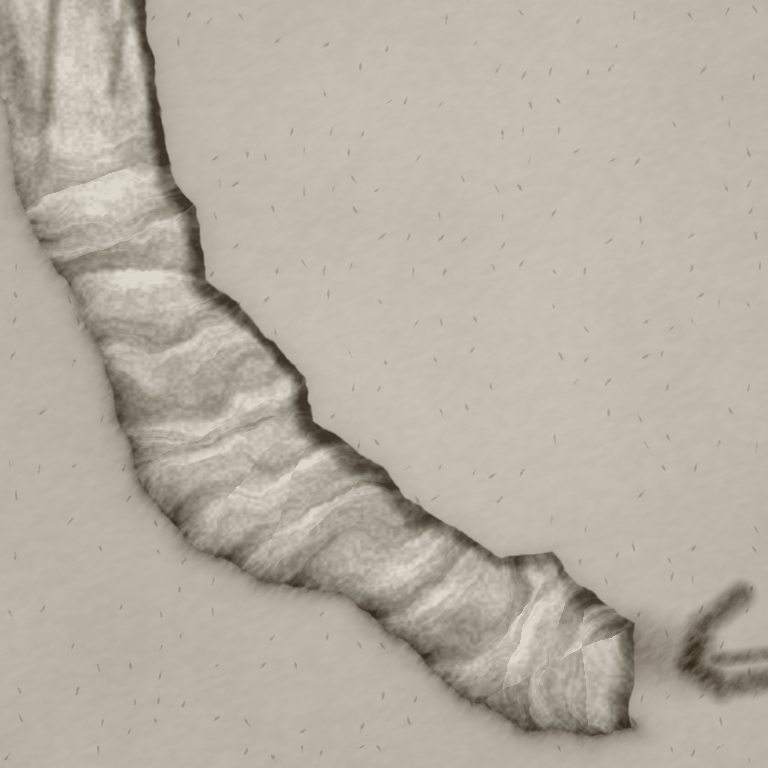
Reproduce this texture procedurally as a three.js fragment shader.

```glsl
// A wrinkled, carved band sweeping down across pale plaster, with a small curl at lower right.
// Two edge chains give a signed outline plus along/across coordinates; ribs, noise streaks
// and edge shadows add up to a single tone that a warm sepia ramp turns into colour.
varying vec2 vUv;

const int N = 16;
const vec3 INK = vec3(0.21, 0.18, 0.125);
const vec3 PLASTER = vec3(0.77, 0.75, 0.70);

float hash(vec2 p) {
  vec3 q = fract(vec3(p.xyx) * 0.1031);
  q += dot(q, q.yzx + 33.33);
  return fract((q.x + q.y) * q.z);
}

float noise(vec2 p) {
  vec2 i = floor(p), f = fract(p);
  f = f * f * (3.0 - 2.0 * f);
  return mix(mix(hash(i), hash(i + vec2(1, 0)), f.x),
             mix(hash(i + vec2(0, 1)), hash(i + vec2(1, 1)), f.x), f.y);
}

float fbm(vec2 p) {
  float sum = 0.0, amp = 0.5;
  for (int i = 0; i < 4; i++) {
    sum += amp * noise(p);
    p = mat2(1.6, 1.2, -1.2, 1.6) * p + 7.3;
    amp *= 0.5;
  }
  return sum / 0.9375;
}

// x: distance to segment, y: position along it
vec2 segment(vec2 p, vec2 a, vec2 b) {
  vec2 d = b - a;
  float h = clamp(dot(p - a, d) / dot(d, d), 0.0, 1.0);
  return vec2(length(p - a - d * h), h);
}

// Soft stroke that is 1 on the segment and 0 at the given width
float stroke(vec2 p, vec2 a, vec2 b, float width) {
  return 1.0 - smoothstep(0.0, width, segment(p, a, b).x);
}

// x: distance, y: index along the chain, z: -1 when crossed by a ray to the right
vec3 chain(vec2 p, vec2 pts[N]) {
  vec3 r = vec3(9.0, 0.0, 1.0);
  for (int i = 0; i < N - 1; i++) {
    vec2 a = pts[i], b = pts[i + 1];
    vec2 s = segment(p, a, b);
    if (s.x < r.x) r.xy = vec2(s.x, float(i) + s.y);
    if ((a.y > p.y) != (b.y > p.y) && p.x < a.x + (b.x - a.x) * (p.y - a.y) / (b.y - a.y)) r.z = -r.z;
  }
  return r;
}

// Sparse slanted nicks, one per cell at most
float nicks(vec2 p, float cells) {
  vec2 id = floor(p * cells), f = fract(p * cells) - 0.5;
  f -= 0.5 * (vec2(hash(id), hash(id + 41.0)) - 0.5);
  float angle = 0.5 + 1.8 * hash(id + 17.0);
  f = mat2(cos(angle), -sin(angle), sin(angle), cos(angle)) * f;
  float d = length(f * vec2(1.0, 3.2)) + 0.16 * (noise(p * 260.0) - 0.5);
  return (1.0 - smoothstep(0.03, 0.2, d)) * step(0.55, hash(id + 5.0));
}

float plasterTone(vec2 p) {
  float glow = 1.0 - smoothstep(0.15, 0.62, length((p - vec2(0.63, 0.66)) * vec2(1.0, 0.9)));
  float ripple = fbm(vec2(p.x + p.y * 0.5, p.y - p.x * 0.4) * vec2(65.0, 130.0)) - 0.5;
  return 0.91 + 0.075 * glow + 0.07 * ripple + 0.05 * (fbm(p * 7.0) - 0.5) - 0.2 * nicks(p, 27.0);
}

// Ribs across the band, turning into lengthwise folds near the top
float bandTone(vec2 p, float along, float across) {
  float s = along + 0.7 * (fbm(p * 11.0) - 0.5);
  float rib = fract(s * 1.05);
  float ridge = smoothstep(0.0, 0.2, rib) * (1.0 - smoothstep(0.25, 1.0, rib));
  float streak = fbm(vec2(s * 4.5, across * 2.2)) - 0.5;
  float fine = fbm(vec2(s * 14.0, across * 5.0)) - 0.5;
  float ribs = 0.68 + 0.26 * ridge + 0.5 * streak + 0.3 * fine;
  float folds = 0.78 + 0.75 * (fbm(vec2(across * 7.0, along * 1.3)) - 0.5) + 0.2 * fine;
  folds -= 0.4 * stroke(p, vec2(0.07, 1.0), vec2(0.055, 0.77), 0.016);
  folds -= 0.3 * stroke(p, vec2(0.165, 1.0), vec2(0.145, 0.88), 0.014);
  folds += 0.12 * stroke(p, vec2(0.115, 0.98), vec2(0.11, 0.9), 0.05);
  float tone = mix(folds, ribs, smoothstep(1.0, 2.0, along));
  return tone + 0.13 * sin(3.14159 * across) + 0.16 * (noise(p * 210.0) - 0.5);
}

// Smudged joint and dark hooked outline at the right border
float curlShade(vec2 p, float grain) {
  float smudge = 0.3 * stroke(p, vec2(0.83, 0.155), vec2(0.89, 0.14), 0.07);
  float hook = stroke(p, vec2(0.965, 0.225), vec2(0.915, 0.185), 0.027);
  hook = max(hook, stroke(p, vec2(0.915, 0.185), vec2(0.9, 0.135), 0.03));
  hook = max(hook, stroke(p, vec2(0.9, 0.135), vec2(0.94, 0.105), 0.03));
  hook = max(hook, stroke(p, vec2(0.94, 0.105), vec2(1.02, 0.12), 0.026));
  hook = max(hook, 0.8 * stroke(p, vec2(0.93, 0.14), vec2(1.02, 0.15), 0.016));
  return (smudge + 0.55 * hook) * (0.6 + 0.8 * grain);
}

void main() {
  vec2 p = vUv;
  vec2 lower[N] = vec2[N](vec2(-0.04, 1.03), vec2(0.007, 0.87), vec2(0.026, 0.733), vec2(0.059, 0.674),
    vec2(0.102, 0.609), vec2(0.135, 0.538), vec2(0.159, 0.447), vec2(0.189, 0.362),
    vec2(0.247, 0.29), vec2(0.339, 0.245), vec2(0.449, 0.227), vec2(0.521, 0.167),
    vec2(0.605, 0.091), vec2(0.684, 0.052), vec2(0.768, 0.039), vec2(0.82, 0.052));
  vec2 upper[N] = vec2[N](vec2(0.182, 1.03), vec2(0.203, 0.883), vec2(0.226, 0.765), vec2(0.254, 0.727),
    vec2(0.27, 0.635), vec2(0.326, 0.586), vec2(0.4, 0.505), vec2(0.411, 0.453),
    vec2(0.488, 0.398), vec2(0.529, 0.349), vec2(0.599, 0.31), vec2(0.651, 0.271),
    vec2(0.719, 0.28), vec2(0.762, 0.229), vec2(0.825, 0.19), vec2(0.82, 0.052));

  // Outline with a ragged edge, and coordinates inside it
  vec2 ragged = p + 0.016 * (vec2(fbm(p * 26.0), fbm(p * 26.0 + 50.0)) - 0.5);
  vec3 lo = chain(ragged, lower), up = chain(ragged, upper);
  float across = lo.x / (lo.x + up.x + 0.0001);
  float along = mix(lo.y, up.y, across);
  float inside = smoothstep(-0.002, 0.002, -lo.z * up.z * min(lo.x, up.x));
  float grain = fbm(vec2(p.x + p.y, p.y - p.x) * vec2(60.0, 130.0));

  // Deep shadow under the upper edge, hatched shade around the lower one
  float width = 0.012 + 0.02 * noise(vec2(up.y * 1.7, 3.0)) + 0.012 * smoothstep(13.0, 14.5, up.y);
  float deep = (1.0 - smoothstep(0.3 * width, 1.3 * width, up.x)) * mix(0.72, 0.48, smoothstep(7.0, 10.0, up.y));
  float hatch = exp(-lo.x / mix(0.011, 0.024, inside)) * mix(0.3, 0.55, smoothstep(2.0, 8.0, lo.y));
  hatch *= 0.55 + 0.9 * grain;

  float ground = plasterTone(p) - 0.12 * exp(-up.x / 0.012) - curlShade(p, grain);
  float band = max(bandTone(p, along, across) - deep, 0.06);
  float tone = clamp(mix(ground, band, inside) - hatch, 0.0, 1.16);
  vec3 color = mix(INK, PLASTER, tone);
  color += vec3(0.008, -0.002, -0.002) * (1.0 - smoothstep(0.0, 0.3, up.x)) * (1.0 - inside);
  gl_FragColor = vec4(color, 1.0);
}
```
